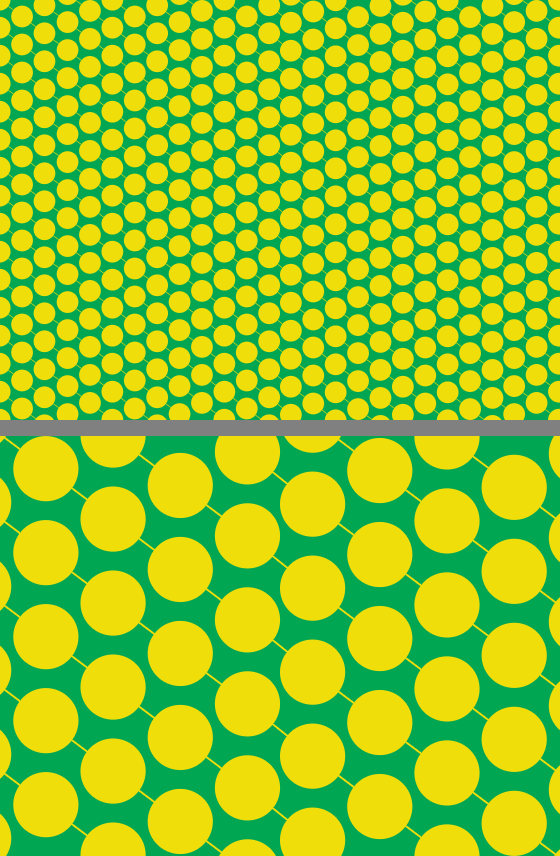
Top, the full canvas; bottom, a detail of the centre.
Give the GLSL for this pattern, as a Shadertoy shader.

```glsl
// Yellow dots in staggered columns on green, threaded by fine diagonal lines.

const vec3 GREEN = vec3(0.0, 0.65, 0.32);
const vec3 YELLOW = vec3(0.94, 0.87, 0.04);

// Lengths are in column widths; y runs downwards.
const float COLUMNS = 25.0;
const float ROW_STEP = 1.25;
const float COLUMN_DROP = 0.75;
const float DOT_RADIUS = 0.485;
const float LINE_HALF_WIDTH = 0.014;

// Centre of a dot in the given column, with a slight drift per block of ten.
vec2 dotCentre(float column) {
    float block = floor((column + 7.0) / 10.0);
    float driftX = 0.016 - 0.031 * abs(block - 1.0);
    float driftY = block == 2.0 ? 0.014 : -0.014;
    return vec2(column + driftX, column * COLUMN_DROP + driftY);
}

// Wraps a vertical offset to the nearest row.
float wrapRow(float y, float rowStep) {
    return y - rowStep * round(y / rowStep);
}

float segmentDistance(vec2 p, vec2 end) {
    float t = clamp(dot(p, end) / dot(end, end), 0.0, 1.0);
    return length(p - end * t);
}

// Share of a pixel lying inside an edge at signed distance d.
float coverage(float d, float pixel) {
    return clamp(0.5 - d / pixel, 0.0, 1.0);
}

// Share of a pixel covered by a stroke, even when thinner than the pixel.
float strokeCoverage(float d, float halfWidth, float pixel) {
    return coverage(d - halfWidth, pixel) - coverage(d + halfWidth, pixel);
}

void mainImage(out vec4 fragColor, in vec2 fragCoord) {
    float pixel = COLUMNS / iResolution.x;
    vec2 p = vec2(fragCoord.x, iResolution.y - fragCoord.y) * pixel;

    // Nearest dot and connecting line among the adjacent columns.
    float dotDist = 10.0;
    float lineDist = 10.0;
    for (int i = -1; i <= 1; i++) {
        float column = round(p.x) + float(i);
        vec2 centre = dotCentre(column);
        vec2 q = p - centre;
        q.y = wrapRow(q.y, ROW_STEP);
        dotDist = min(dotDist, length(q) - DOT_RADIUS);
        lineDist = min(lineDist, segmentDistance(q, dotCentre(column + 1.0) - centre));
    }

    // Lines and dots share one colour.
    float ink = max(coverage(dotDist, pixel),
                    strokeCoverage(lineDist, LINE_HALF_WIDTH, pixel));
    fragColor = vec4(mix(GREEN, YELLOW, ink), 1.0);
}
```
